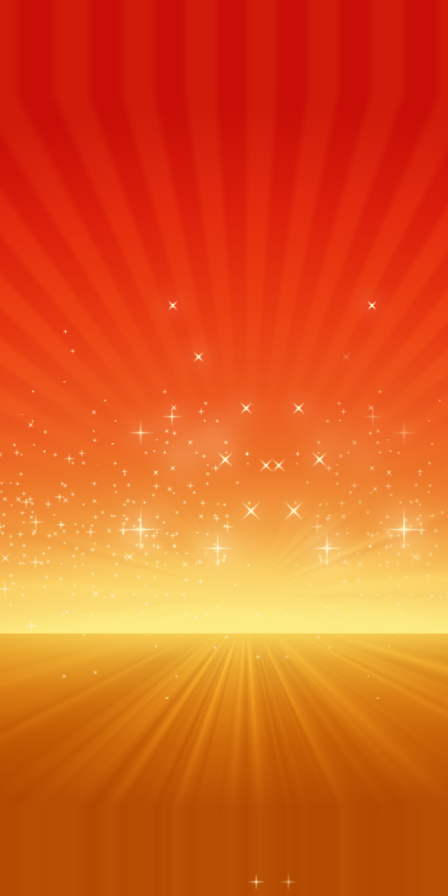
A Shadertoy shader for this background:

```glsl
// Warm stage backdrop: a red sky with fanned rays sinks into a golden horizon
// above a streaked amber floor. Height ramps set the colours, polar waves form
// the rays, and mirrored loops with hashed cells scatter the sparkles.

float ramp(float a, float b, float x) { return clamp((x - a) / (b - a), 0.0, 1.0); }

float hash(vec2 p) {
    vec3 q = fract(vec3(p.xyx) * 0.1031);
    q += dot(q, q.yzx + 33.33);
    return fract((q.x + q.y) * q.z);
}

float noise(float x) {
    float i = floor(x), f = fract(x);
    return mix(hash(vec2(i, 7.0)), hash(vec2(i + 1.0, 7.0)), f * f * (3.0 - 2.0 * f));
}

vec2 diagonal(vec2 d) { return vec2(d.x + d.y, d.x - d.y) * 0.7071; }

// Four tapering arms with a small bright heart
float sparkle(vec2 d, float radius) {
    vec2 a = abs(d);
    float width = max(0.0022, 0.6 / iResolution.x);
    float thin = min(a.x, a.y) / width;
    float taper = ramp(radius, 0.0, max(a.x, a.y));
    return exp(-thin * thin) * taper + 0.4 * exp(-dot(d, d) / (radius * radius * 0.04));
}

float glow(vec2 d, float radius) { return exp(-dot(d, d) / (radius * radius)); }

vec3 skyColor(vec2 p) {
    float y = p.y + 0.15 * (p.x - 0.57) * (p.x - 0.57);
    vec3 c = mix(vec3(0.99, 0.92, 0.51), vec3(0.98, 0.80, 0.38), ramp(0.62, 0.73, y));
    c = mix(c, vec3(0.95, 0.62, 0.25), ramp(0.73, 0.83, y));
    c = mix(c, vec3(0.93, 0.46, 0.16), ramp(0.83, 0.96, y));
    c = mix(c, vec3(0.93, 0.35, 0.12), ramp(0.96, 1.10, y));
    c = mix(c, vec3(0.92, 0.24, 0.07), ramp(1.10, 1.30, y));
    c = mix(c, vec3(0.88, 0.15, 0.05), ramp(1.30, 1.52, y));
    c = mix(c, vec3(0.80, 0.08, 0.035), ramp(1.52, 1.76, y));

    // Broad rays, turning vertical near the top edge
    vec2 d = vec2(p.x, min(p.y, 1.79)) - vec2(0.55, 0.80);
    float angle = atan(d.x, d.y);
    float wave = smoothstep(-0.6, 0.6, sin(angle * 46.0)) - 0.5;
    c += vec3(0.03, 0.05, 0.016) * wave * ramp(0.25, 0.75, length(d)) * ramp(0.85, 1.15, p.y);

    // Fine golden streaks low in the sky
    vec2 e = p - vec2(0.55, 0.67);
    float streak = noise(atan(e.y, abs(e.x) + 0.001) * 22.0 + 40.0 * step(0.0, e.x)) - 0.5;
    c += vec3(0.03, 0.09, 0.07) * streak * ramp(0.03, 0.2, abs(e.x)) * glow(vec2(0.0, p.y - 0.76), 0.10);
    return c;
}

vec3 floorColor(vec2 p) {
    float depth = 0.586 - p.y;
    float y = depth + 0.10 * (p.x - 0.55) * (p.x - 0.55);
    vec3 c = mix(vec3(0.97, 0.81, 0.33), vec3(0.91, 0.64, 0.17), ramp(0.0, 0.07, y));
    c = mix(c, vec3(0.86, 0.50, 0.08), ramp(0.07, 0.15, y));
    c = mix(c, vec3(0.79, 0.39, 0.03), ramp(0.15, 0.25, y));
    c = mix(c, vec3(0.71, 0.30, 0.01), ramp(0.25, 0.39, y));

    // Radiating streaks, turning vertical near the bottom edge
    float angle = atan(p.x - 0.55, min(depth, 0.386) + 0.06);
    float streak = pow(noise(angle * 15.0 + 30.0), 3.0) + 0.4 * noise(angle * 38.0 + 90.0) - 0.4;
    float strength = ramp(0.0, 0.06, depth) * mix(1.0, 0.25, ramp(0.2, 0.4, depth));
    return c + vec3(0.10, 0.13, 0.06) * streak * strength;
}

float sparkles(vec2 p) {
    vec2 m = vec2(abs(p.x - 0.608), p.y);
    float side = p.x < 0.608 ? 1.0 : 0.45;
    float light = 0.9 * sparkle(diagonal(m - vec2(0.0143, 0.961)), 0.022);

    // Zigzag of diagonal crosses growing downward
    for (int i = 0; i < 5; i++) {
        float k = float(i);
        vec2 d = m - vec2(0.1875 - 0.039 * k + 0.052 * cos(2.094 * k - 0.84), 1.318 - 0.1146 * k);
        float dim = (i == 1) ? side * side : 1.0;
        light += dim * (sparkle(diagonal(d), 0.015 + 0.001 * k * k) + 0.08 * glow(d, 0.035));
    }

    // Large low stars and small high stars, with haze around them
    for (int i = 0; i < 2; i++) {
        float k = float(i);
        vec2 low = m - mix(vec2(0.122, 0.776), vec2(0.294, 0.818), k);
        vec2 high = m - mix(vec2(0.224, 1.070), vec2(0.294, 1.034), k);
        light += 0.8 * sparkle(low, 0.036 + 0.016 * k) + 0.25 * glow(low, 0.055);
        light += side * (0.6 * sparkle(high, 0.024 + 0.006 * k) + 0.10 * glow(high, 0.035));
        light += side * 0.17 * glow(m - vec2(0.205 - 0.08 * k, 0.985 + 0.04 * k), 0.055);
    }

    // Three scales of scattered glitter in the golden band
    for (int layer = 0; layer < 3; layer++) {
        float scale = 14.0 + 15.0 * float(layer);
        vec2 cell = floor(m * scale);
        float pick = hash(cell + 17.0 * float(layer));
        vec2 jitter = vec2(hash(cell + 31.7), hash(cell + 73.1)) * 0.4 + 0.3;
        vec2 d = (fract(m * scale) - jitter) / scale;
        float density = 0.5 * glow(vec2(0.0, m.y - 0.83), 0.19) * ramp(0.02, 0.16, m.x);
        float size = (0.15 + 0.15 * hash(cell + 5.3)) / scale;
        vec2 turned = hash(cell + 9.1) < 0.4 ? diagonal(d) : d;
        light += step(pick, density) * mix(0.7, side, 0.5) * 0.75 * sparkle(turned, size);
    }
    return light;
}

void mainImage(out vec4 fragColor, in vec2 fragCoord) {
    vec2 p = fragCoord / iResolution.xy * vec2(1.0, 2.0);
    float edge = 1.0 / iResolution.y;
    vec3 color = mix(floorColor(p), skyColor(p), smoothstep(0.586 - edge, 0.586 + edge, p.y));
    color = mix(color, vec3(1.0, 0.94, 0.76), clamp(sparkles(p), 0.0, 1.0));
    fragColor = vec4(clamp(color, 0.0, 1.0), 1.0);
}
```
